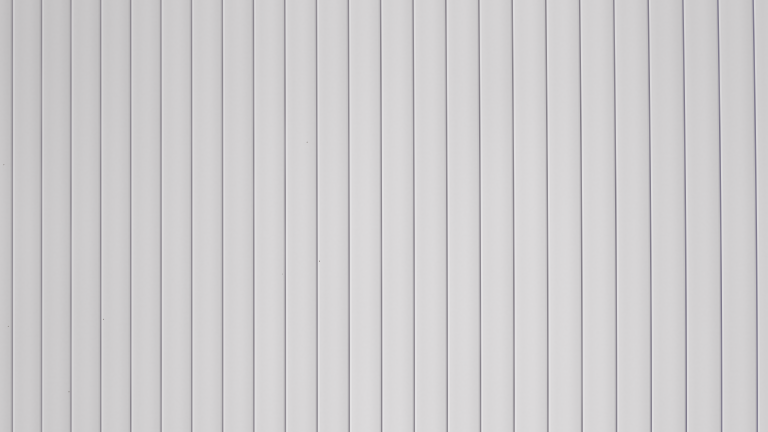
This texture is drawn by a Shadertoy shader. Its source:

```glsl
// Pale vertical slats with thin dark grooves, each with a bright lip on its right.
// A quadratic spacing law widens the slats to the right, and a slight bow bends them;
// shading, soft corner falloff, gradient noise and a few specks add the finish.

const vec3 PAINT  = vec3(0.845, 0.838, 0.842);
const vec3 GROOVE = vec3(0.50, 0.48, 0.515);
const vec3 LIP    = vec3(0.90, 0.895, 0.90);
const vec3 SPECK  = vec3(0.50, 0.47, 0.45);

const float FIRST_GROOVE = 0.0160;  // all lengths are fractions of the canvas width
const float FIRST_WIDTH  = 0.0378;
const float WIDTH_GROWTH = 0.00018;
const int   SPECK_COUNT  = 7;

vec2 hash2(vec2 p) {
    vec3 q = fract(p.xyx * vec3(0.1031, 0.1030, 0.0973));
    q += dot(q, q.yzx + 33.33);
    return fract((q.xx + q.yz) * q.zy);
}

float cornerGradient(vec2 cell, vec2 offset) {
    return dot(hash2(cell + 40.0) * 2.0 - 1.0, offset);
}

float gradientNoise(vec2 p) {
    vec2 i = floor(p), f = fract(p);
    vec2 u = f * f * f * (f * (f * 6.0 - 15.0) + 10.0);
    vec2 e = vec2(1.0, 0.0);
    float low  = mix(cornerGradient(i, f), cornerGradient(i + e, f - e), u.x);
    float high = mix(cornerGradient(i + e.yx, f - e.yx),
                     cornerGradient(i + 1.0, f - 1.0), u.x);
    return mix(low, high, u.y);
}

// Share of a pixel covered by a band of the given half width
float bandCoverage(float d, float halfWidth, float pixel) {
    float right = min(d + 0.5 * pixel, halfWidth);
    float left  = max(d - 0.5 * pixel, -halfWidth);
    return clamp((right - left) / pixel, 0.0, 1.0);
}

// Inverse of x = first + width * k + growth * k * k
float slatCoordinate(float x) {
    float root = FIRST_WIDTH * FIRST_WIDTH + 4.0 * WIDTH_GROWTH * (x - FIRST_GROOVE);
    return (sqrt(max(root, 0.0)) - FIRST_WIDTH) / (2.0 * WIDTH_GROWTH);
}

// Brightness offset across one slat, f running from 0 to 1
float slatShade(float f) {
    float leftRise  = 0.012 * (1.0 - smoothstep(0.10, 0.28, f));
    float crown     = 0.012 * smoothstep(0.15, 0.55, f);
    float rightFall = 0.034 * smoothstep(0.55, 0.97, f);
    return leftRise + crown - rightFall;
}

// Broad light: brightest right of the middle, dimmer at the sides and top
float broadLight(vec2 uv) {
    float leftFall  = 0.055 * pow(1.0 - smoothstep(0.0, 0.55, uv.x), 1.3);
    float rightFall = 0.030 * smoothstep(0.65, 1.0, uv.x);
    float topFall   = 0.022 * smoothstep(0.45, 1.0, uv.y);
    return -leftFall - rightFall - topFall;
}

float speckMask(vec2 p, vec2 size, float pixel) {
    float mask = 0.0;
    for (int i = 0; i < SPECK_COUNT; i++) {
        vec2 id = vec2(float(i), 5.0);
        vec2 center = hash2(id + 3.0) * vec2(0.5, 0.75) * size;
        vec2 look = hash2(id + 17.0);
        float radius = mix(0.0006, 0.0013, look.x);
        float d = length(p - center) - radius;
        float strength = mix(0.25, 0.8, look.y);
        mask = max(mask, strength * (1.0 - smoothstep(-0.5 * pixel, 0.5 * pixel, d)));
    }
    return mask;
}

void mainImage(out vec4 fragColor, in vec2 fragCoord) {
    vec2 uv = fragCoord / iResolution.xy;
    vec2 p = fragCoord / iResolution.x;
    float pixel = 1.0 / iResolution.x;

    // Bowed slat coordinates
    float bow = 0.0055 * uv.x * uv.x * (1.0 - uv.y * uv.y);
    float k = slatCoordinate(p.x - bow);
    float f = fract(k);
    float slatWidth = FIRST_WIDTH + 2.0 * WIDTH_GROWTH * k;
    float grooveId = floor(k + 0.5);
    float d = (k - grooveId) * slatWidth;

    // Painted surface
    float tone = slatShade(f) + broadLight(uv);
    tone += 0.006 * (hash2(vec2(floor(k) + 9.0, 2.0)).x - 0.5);
    tone += 0.008 * gradientNoise(p * vec2(9.0, 5.0));
    tone += 0.006 * gradientNoise(p * 260.0);
    vec3 color = PAINT + tone;

    // Bright lip, soft inner edge and dark groove
    float wear = gradientNoise(vec2(grooveId * 3.7, p.y * 14.0));
    float depth = mix(0.72, 0.95, uv.x) + 0.2 * wear;
    color = mix(color, LIP + broadLight(uv), 0.75 * bandCoverage(d - 0.0022, 0.0012, pixel));
    color -= 0.035 * bandCoverage(d + 0.0018, 0.0010, pixel);
    vec3 grooveColor = GROOVE + vec3(-0.02, -0.02, 0.03) * smoothstep(0.7, 1.0, uv.x);
    color = mix(color, grooveColor, clamp(depth, 0.0, 1.0) * bandCoverage(d, 0.00095, pixel));

    // Specks of dirt
    color = mix(color, SPECK, speckMask(p, vec2(1.0, iResolution.y / iResolution.x), pixel));
    fragColor = vec4(clamp(color, 0.0, 1.0), 1.0);
}
```
